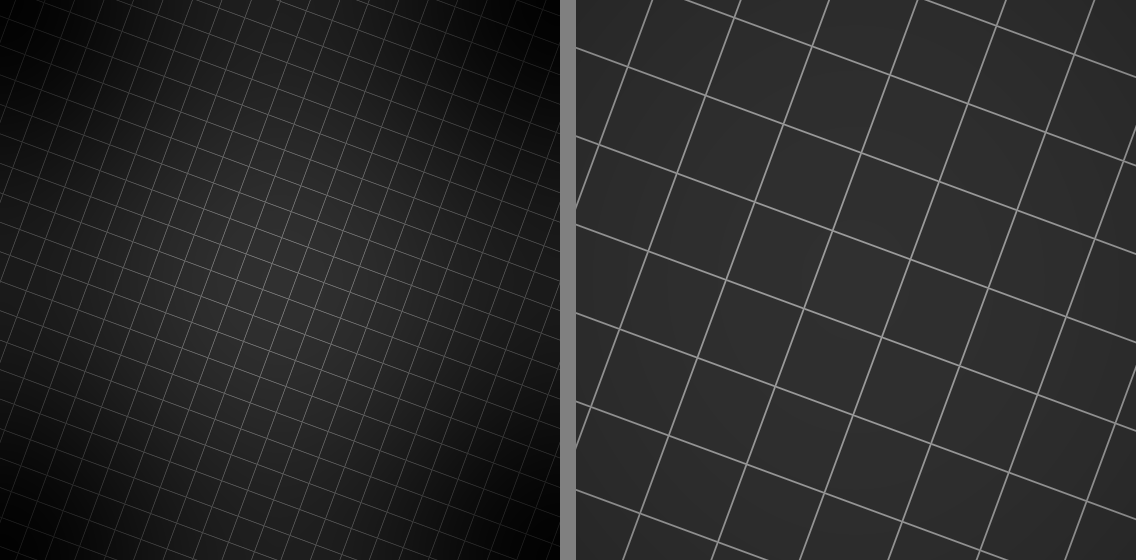
Left, the full canvas; right, a detail of the centre.
Write a WebGL 2 fragment shader that draws this pattern.

```glsl
#version 300 es
precision highp float;

uniform vec2 u_resolution;
out vec4 fragColor;

// Share of a pixel covered by a line of the given width
float lineCoverage(float distanceToLine, float width, float pixel) {
    float near = max(distanceToLine - 0.5 * pixel, -0.5 * width);
    float far = min(distanceToLine + 0.5 * pixel, 0.5 * width);
    return max(far - near, 0.0) / pixel;
}

// Central glow that fades to the corners and wraps smoothly at the edges
float vignette(vec2 uv) {
    vec2 s = sin(3.14159 * (uv - 0.5));
    float falloff = dot(s * s, vec2(1.1, 0.9));
    return 1.0 - 0.34 * falloff - 0.07 * falloff * falloff;
}

void main() {
    vec2 uv = gl_FragCoord.xy / u_resolution;
    float pixel = 1.0 / min(u_resolution.x, u_resolution.y);

    // Tilted square grid; whole-number slopes keep it seamless
    vec2 grid = vec2(19.0 * uv.x - 7.0 * uv.y, 7.0 * uv.x + 19.0 * uv.y) - vec2(0.53, 0.46);
    vec2 lineDistance = abs(fract(grid + 0.5) - 0.5) / length(vec2(19.0, 7.0));
    float steep = lineCoverage(lineDistance.x, 0.00105, pixel);
    float shallow = lineCoverage(lineDistance.y, 0.00105, pixel);

    // Lines fade less than the ground
    float light = vignette(uv);
    float ground = 0.187 * light;
    float lineGrey = 0.12 + 0.49 * light;
    fragColor = vec4(vec3(mix(ground, lineGrey, max(steep, shallow))), 1.0);
}
```
